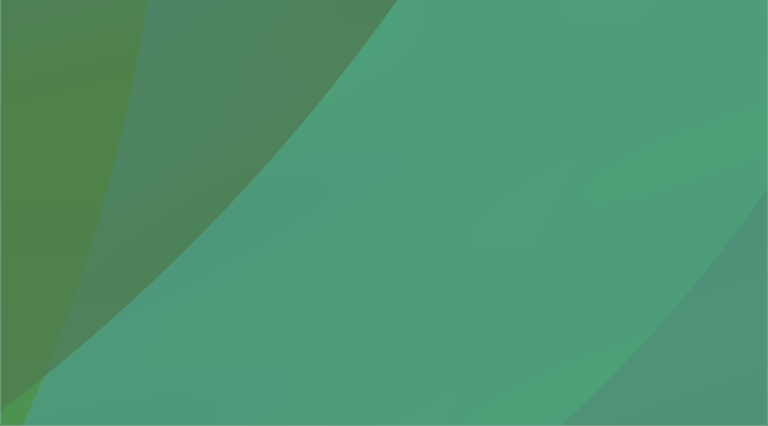
Give the GLSL for this background, as a Shadertoy shader.

```glsl
// Overlapping translucent green arcs over a softly banded sea-green field.

// Signed distance to a circle, negative inside.
float circle(vec2 p, vec2 center, float radius) {
    return length(p - center) - radius;
}

// Antialiased coverage of the negative side of a distance.
float cover(float d) {
    float pixel = 1.0 / iResolution.y;
    return 1.0 - smoothstep(-0.7 * pixel, 0.7 * pixel, d);
}

void mainImage(out vec4 fragColor, in vec2 fragCoord) {
    vec2 p = fragCoord / iResolution.y;
    vec2 size = vec2(iResolution.x / iResolution.y, 1.0);

    float wideArc = circle(p, vec2(-2.679, 3.557), 4.425);
    float leftArc = circle(p, vec2(-3.559, 1.602), 3.951);
    float cornerArc = circle(p, vec2(-1.054, 2.552), 3.483);

    // Sea-green field, greener toward the lower right, with slanted bands
    float band = sin(14.0 * (p.y - 0.35 * p.x) + 0.6);
    float greener = smoothstep(0.2, 1.5, p.x - 0.5 * p.y + 0.2);
    vec3 field = mix(vec3(0.302, 0.596, 0.477), vec3(0.302, 0.618, 0.472), greener);
    field.g += 0.005 * band;

    // Faint glow beside the upper part of the wide arc
    float glow = exp(-9.0 * max(wideArc, 0.0)) * smoothstep(0.5, 1.0, p.y);
    field += glow * vec3(0.0, 0.024, 0.0);

    // Dim lower right corner
    vec3 corner = vec3(0.304, 0.572, 0.468) + 0.003 * band;
    vec3 color = mix(corner, field, cover(cornerArc));

    // Wide shade, bluer at the top left and warmer along its edge
    float warmth = smoothstep(-0.5, 0.0, wideArc);
    vec3 shade = mix(vec3(0.303, 0.515, 0.395), vec3(0.303, 0.510, 0.352), warmth);
    shade.b += 0.006 * band;

    // Olive layer, strongest in the middle of its height
    float olive = smoothstep(1.05, 0.72, p.y - 0.25 * p.x)
                * (1.0 - 0.45 * smoothstep(0.6, 0.05, p.y));
    vec3 overlap = mix(vec3(0.305, 0.502, 0.340), vec3(0.305, 0.508, 0.285), olive);

    float inLeft = cover(leftArc);
    color = mix(color, vec3(0.302, 0.572, 0.315), inLeft);
    color = mix(color, mix(shade, overlap, inLeft), cover(wideArc));

    // Hairline pale rim on the left, right and bottom
    float rim = min(min(p.x, size.x - p.x), p.y);
    color = mix(color, vec3(0.50, 0.68, 0.58), 0.6 * cover(rim - 0.0025));

    fragColor = vec4(color, 1.0);
}
```
